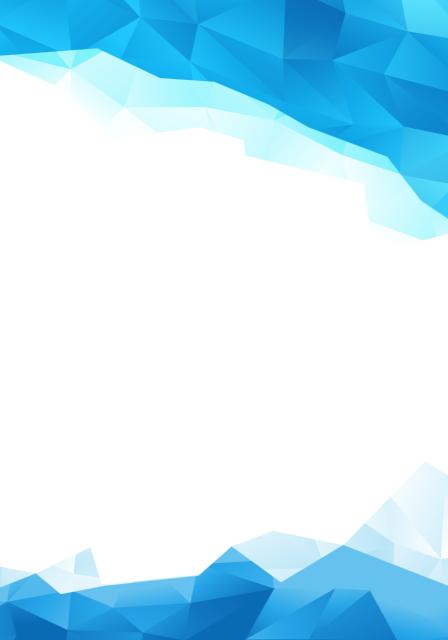
Reproduce this background procedurally as a Shadertoy shader.

```glsl
// Low-poly corners of blue and aqua facets on white, above and below a blank page.
// Four bent outlines clip jittered triangle meshes; every facet takes its tint from
// its place on the canvas, a random tone and a soft linear gradient.

#define WHITE vec3(0.99, 1.00, 1.00)
#define AQUA vec3(0.50, 0.95, 0.99)
#define CYAN vec3(0.08, 0.76, 0.99)
#define SKY vec3(0.15, 0.65, 0.91)
#define MIST vec3(0.60, 0.85, 0.95)
#define DEEP vec3(0.04, 0.42, 0.71)
#define JITTER 0.58
#define TONE 0.42
#define SHEEN 0.40

const int TOP_PALE = 0, TOP_BLUE = 1, LOW_PALE = 2, LOW_BLUE = 3;

float hash(vec2 p) {
    return fract(sin(dot(p, vec2(127.1, 311.7))) * 43758.5453);
}

float bend(float x, float start, float slope) {
    return slope * max(x - start, 0.0);
}

float blob(vec2 p, vec2 centre, float radius) {
    vec2 d = (p - centre) / radius;
    return exp(-dot(d, d));
}

// Outlines: heights over x, in units of the canvas height
float topPaleEdge(float x) {
    return 0.905 - 0.45 * x - bend(x, 0.098, 0.59) + bend(x, 0.173, 1.168)
        - bend(x, 0.314, 0.428) - bend(x, 0.381, 10.0) + bend(x, 0.3833, 10.06)
        - bend(x, 0.568, 6.4) + bend(x, 0.579, 6.15) + bend(x, 0.628, 0.754);
}

float topBlueEdge(float x) {
    return 0.913 + 0.076 * x - bend(x, 0.152, 0.55) + bend(x, 0.25, 0.404)
        - bend(x, 0.335, 0.347) - bend(x, 0.419, 0.154) + bend(x, 0.482, 0.197)
        - bend(x, 0.605, 0.926) + bend(x, 0.658, 0.633);
}

float lowPaleEdge(float x) {
    return 0.1146 - 0.189 * x + bend(x, 0.056, 0.668) - bend(x, 0.141, 3.7)
        + bend(x, 0.159, 3.32) + bend(x, 0.3125, 0.795) - bend(x, 0.362, 0.519)
        - bend(x, 0.427, 0.581) + bend(x, 0.5365, 1.235) - bend(x, 0.664, 1.635);
}

float lowBlueEdge(float x) {
    return 0.082 + 0.393 * x - bend(x, 0.056, 1.223) + bend(x, 0.095, 1.021)
        - bend(x, 0.163, 0.084) + bend(x, 0.31, 0.772) - bend(x, 0.362, 1.606)
        + bend(x, 0.439, 1.326) - bend(x, 0.5365, 0.988);
}

// Tint of a facet at canvas point p
vec3 facetColour(int layer, vec2 p, float tone) {
    if (layer == TOP_PALE) {
        float away = topBlueEdge(p.x) - p.y;
        return mix(AQUA, WHITE, clamp(0.3 + 7.0 * away + tone, 0.0, 0.97));
    }
    if (layer == TOP_BLUE) {
        float shade = blob(p, vec2(0.49, 0.95), 0.09) + 0.6 * blob(p, vec2(0.29, 0.99), 0.07)
            + 0.6 * blob(p, vec2(0.67, 0.85), 0.07) + 0.25 * blob(p, vec2(0.08, 1.0), 0.1);
        float light = blob(p, vec2(0.66, 1.0), 0.06) + blob(p, vec2(0.66, 0.71), 0.07);
        vec3 blue = mix(CYAN, DEEP, clamp(0.12 + 0.8 * shade + 0.7 * tone, 0.0, 0.95));
        return mix(blue, AQUA, clamp(0.6 * light - 0.3 * tone, 0.0, 1.0));
    }
    if (layer == LOW_PALE) {
        float away = p.y - lowBlueEdge(p.x);
        return mix(MIST, WHITE, clamp(0.5 + 2.5 * away + tone, 0.05, 0.97));
    }
    float depth = lowBlueEdge(p.x) - p.y;
    float shade = 14.0 * depth - 0.25 + 0.5 * blob(p, vec2(0.34, 0.02), 0.1)
        + 0.5 * blob(p, vec2(0.04, 0.04), 0.09) - 0.6 * smoothstep(0.4, 0.6, p.x) + 1.2 * tone;
    vec3 blue = mix(mix(MIST, SKY, 0.45), SKY, clamp(shade * 2.0, 0.0, 1.0));
    return mix(blue, DEEP, clamp(shade - 0.5, 0.0, 1.0));
}

vec2 node(vec2 id) {
    return id + JITTER * (vec2(hash(id), hash(id + 57.3)) - 0.5);
}

float edgeSide(vec2 p, vec2 a, vec2 b) {
    vec2 e = normalize(b - a), d = p - a;
    return e.x * d.y - e.y * d.x;
}

// Slanted lattice of jittered quads, each split along a random diagonal
vec3 mesh(vec2 p, vec2 cell, float slant, int layer) {
    vec2 q = vec2(p.x, p.y + slant * p.x) / cell + 20.0 * float(layer);
    float pixel = 1.0 / (iResolution.y * cell.y);
    vec4 sum = vec4(0.0);
    for (int k = 0; k < 18; k++) {
        vec2 id = floor(q) + vec2(k % 3, (k / 3) % 3) - 1.0;
        vec2 a = node(id), b = node(id + vec2(1, 0)), c = node(id + 1.0), d = node(id + vec2(0, 1));
        if (hash(id + 9.1) > 0.5) { vec2 first = a; a = b; b = c; c = d; d = first; }
        if (k > 8) { vec2 swap = a; a = c; c = swap; swap = b; b = d; d = swap; }
        float inside = min(edgeSide(q, a, b), min(edgeSide(q, b, d), edgeSide(q, d, a)));
        float weight = clamp(0.5 + inside / pixel, 0.0, 1.0);
        vec2 centre = (a + b + d) / 3.0;
        float angle = 6.2832 * hash(centre + 3.7);
        float tone = TONE * (hash(centre) - 0.5) + SHEEN * dot(q - centre, vec2(cos(angle), sin(angle)));
        vec2 place = (centre - 20.0 * float(layer)) * cell;
        place.y -= slant * place.x;
        sum += weight * vec4(facetColour(layer, mix(place, p, 0.3), tone), 1.0);
    }
    return sum.rgb / max(sum.a, 0.001);
}

float cover(float d) {
    return clamp(0.5 + d / max(fwidth(d), 0.00001), 0.0, 1.0);
}

void mainImage(out vec4 fragColor, in vec2 fragCoord) {
    vec2 p = fragCoord / iResolution.y;
    p.x *= 0.7 * iResolution.y / iResolution.x;
    // Pale shards first, then the strong blue bands
    vec3 colour = vec3(1.0);
    colour = mix(colour, mesh(p, vec2(0.11, 0.10), 0.25, TOP_PALE), cover(p.y - topPaleEdge(p.x)));
    colour = mix(colour, mesh(p, vec2(0.105, 0.08), 0.25, TOP_BLUE), cover(p.y - topBlueEdge(p.x)));
    colour = mix(colour, mesh(p, vec2(0.12, 0.12), 0.0, LOW_PALE), cover(lowPaleEdge(p.x) - p.y));
    colour = mix(colour, mesh(p, vec2(0.10, 0.065), 0.0, LOW_BLUE), cover(lowBlueEdge(p.x) - p.y));
    fragColor = vec4(colour, 1.0);
}
```
